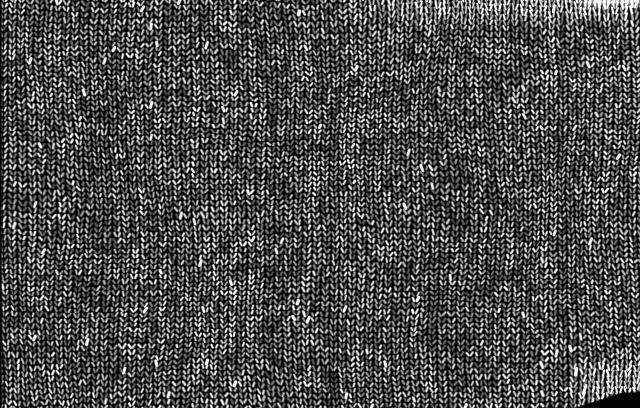
A WebGL 1 fragment shader for this texture:

```glsl
precision highp float;
// Worn stockinette knit in black and white: slanted yarn legs pair into V stitches.
// Each leg is a soft capsule in a gently warped grid; hashes and gradient noise
// vary its place, length and light, with stretched stitches along the worn edges.

uniform vec2 u_resolution;

const vec2 LEGS = vec2(140.0, 73.0);   // two legs per stitch across, courses down
const float CELL_ASPECT = 1.22;        // height of a leg cell over its width
const vec3 SHADOW = vec3(0.015);
const vec3 YARN = vec3(0.97);

float hash(vec2 p) {
  vec3 q = fract(vec3(p.xyx) * 0.1031);
  q += dot(q, q.yzx + 33.33);
  return fract((q.x + q.y) * q.z);
}

vec2 hash2(vec2 p) {
  return vec2(hash(p + 17.3), hash(p + 71.9));
}

float gradientAt(vec2 corner, vec2 offset) {
  float angle = 6.2832 * hash(corner + 201.0);
  return dot(vec2(cos(angle), sin(angle)), offset);
}

// Gradient noise, roughly -0.7 to 0.7
float noise(vec2 p) {
  vec2 i = floor(p);
  vec2 f = p - i;
  vec2 w = f * f * f * (f * (f * 6.0 - 15.0) + 10.0);
  float low = mix(gradientAt(i, f),
                  gradientAt(i + vec2(1.0, 0.0), f - vec2(1.0, 0.0)), w.x);
  float high = mix(gradientAt(i + vec2(0.0, 1.0), f - vec2(0.0, 1.0)),
                   gradientAt(i + vec2(1.0, 1.0), f - vec2(1.0, 1.0)), w.x);
  return mix(low, high, w.y);
}

// Distance to a segment centred on the origin, reaching to +-halfSpan
float segmentDistance(vec2 p, vec2 halfSpan) {
  float t = clamp(dot(p, halfSpan) / dot(halfSpan, halfSpan), -1.0, 1.0);
  return length(p - halfSpan * t);
}

// Low-frequency pull of the cloth and finer wobble of the yarn, in cells
vec2 warp(vec2 p) {
  vec2 pull = vec2(noise(p * 0.035), noise(p * 0.035 + 40.0));
  vec2 wobble = vec2(noise(p * 0.17 + 80.0), noise(p * 0.17 + 120.0));
  return p + pull * vec2(1.6, 2.0) + wobble * vec2(0.45, 0.55);
}

// Where the cloth is pulled taut: upper right edge and lower right corner
float tautness(vec2 uv) {
  float top = smoothstep(0.50, 0.68, uv.x) * smoothstep(0.91, 0.99, uv.y);
  float corner = smoothstep(0.87, 0.93, uv.x) * (1.0 - smoothstep(0.05, 0.16, uv.y));
  return max(top, corner);
}

// Light of one leg at point p, measured in leg widths from its cell centre
float legLight(vec2 p, vec2 id, float taut) {
  float side = mod(id.x, 2.0) * 2.0 - 1.0;
  vec2 jitter = (hash2(id) - 0.5) * vec2(0.22, 0.26);
  float lean = side * 0.17 + (hash(id + 9.1) - 0.5) * 0.16;
  float reach = mix(0.31, 0.62, taut) + (hash(id + 5.7) - 0.5) * 0.14;
  float slub = smoothstep(0.982, 0.995, hash(id + 31.7));

  float strength = mix(0.34, 1.04, hash(id + 3.3));
  strength *= 1.0 + 0.35 * noise(id * 0.23 + 60.0);
  strength *= 0.88 + 0.24 * hash(vec2(floor(id.x * 0.5), 7.0));
  strength += 0.65 * slub + 0.22 * taut;

  vec2 halfSpan = vec2(lean, reach * (1.0 + 0.4 * slub));
  float d = segmentDistance(p - jitter + vec2(side * 0.04, 0.0), halfSpan);
  return strength * (1.0 - smoothstep(0.0, 0.46 + 0.10 * slub, d));
}

// Brightest leg among the neighbouring cells
float knitLight(vec2 grid, float taut) {
  vec2 cell = floor(grid);
  float light = 0.0;
  for (int y = -1; y <= 1; y++) {
    for (int x = -1; x <= 1; x++) {
      vec2 id = cell + vec2(float(x), float(y));
      vec2 p = (grid - id - 0.5) * vec2(1.0, CELL_ASPECT);
      light = max(light, legLight(p, id, taut));
    }
  }
  return light;
}

void main() {
  vec2 uv = gl_FragCoord.xy / u_resolution;
  vec2 grid = warp(uv * LEGS + 8.0);
  float light = knitLight(grid, tautness(uv));

  // Frayed bright selvage at the upper right
  float fray = smoothstep(0.89, 0.93, uv.x)
             * smoothstep(0.978, 0.994, uv.y + 0.012 * noise(grid * 0.4));
  light += 0.55 * fray;

  // Dark left margin and the curled lower right corner
  light *= smoothstep(0.0, 0.006, uv.x);
  float hem = 0.045 * smoothstep(0.87, 1.0, uv.x) + 0.006 * noise(grid * 0.3) - 0.004;
  light *= smoothstep(hem - 0.003, hem + 0.004, uv.y);

  gl_FragColor = vec4(mix(SHADOW, YARN, clamp(light, 0.0, 1.0)), 1.0);
}
```
